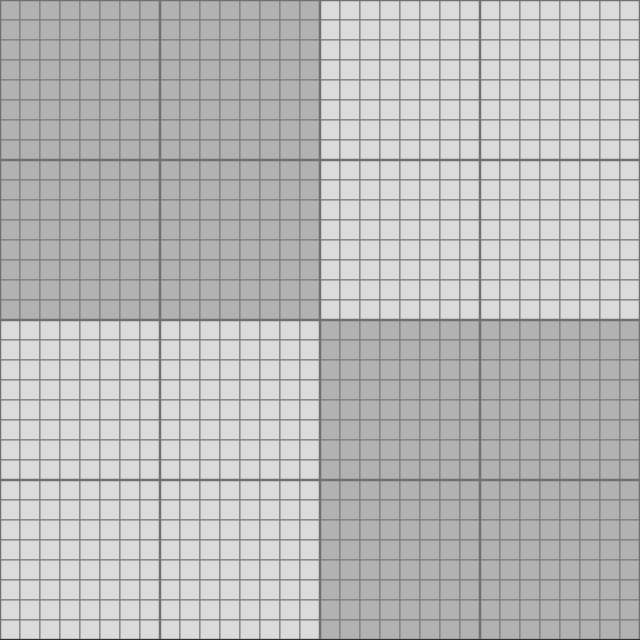
This pattern is drawn by a WebGL 1 fragment shader. Its source:

```glsl
precision highp float;
// Draws a two-tone grey checkerboard overlaid with a fine and a coarse ruled grid.

uniform vec2 u_resolution;

const float CHECKS = 2.0;            // checker squares per side
const float MAJOR_CELLS = 4.0;       // coarse cells per side
const float MINOR_CELLS = 32.0;      // fine cells per side
const float MAJOR_WIDTH = 0.0039;
const float MINOR_WIDTH = 0.00225;
const vec2 MINOR_SHIFT = vec2(-0.00025, 0.00025);
const float BASE_WIDTH = 0.0015;     // dark rule along the bottom edge

const vec3 LIGHT_TONE = vec3(0.86);
const vec3 DARK_TONE = vec3(0.70);
const vec3 MINOR_COLOR = vec3(0.50);
const vec3 MAJOR_COLOR = vec3(0.44);
const vec3 BASE_COLOR = vec3(0.18);

// Share of a pixel covered, per axis, by a line centred at distance zero.
vec2 lineCoverage(vec2 dist, float width, vec2 pixel) {
  vec2 halfWidth = vec2(0.5 * width);
  vec2 upper = min(dist + 0.5 * pixel, halfWidth);
  vec2 lower = max(dist - 0.5 * pixel, -halfWidth);
  return max(upper - lower, 0.0) / pixel;
}

// Combined coverage of the vertical and horizontal lines of a square grid.
float gridCoverage(vec2 p, float cells, float width, vec2 pixel) {
  vec2 dist = (fract(p * cells + 0.5) - 0.5) / cells;
  vec2 cover = lineCoverage(dist, width, pixel);
  return 1.0 - (1.0 - cover.x) * (1.0 - cover.y);
}

// Checker tone; its edges lie hidden beneath the coarse lines.
vec3 checkerTone(vec2 p) {
  vec2 square = floor(p * CHECKS);
  return mix(LIGHT_TONE, DARK_TONE, mod(square.x + square.y, 2.0));
}

void main() {
  vec2 pixel = 1.0 / u_resolution;
  vec2 uv = gl_FragCoord.xy * pixel;

  vec3 color = checkerTone(uv);

  // Fine grid below, coarse grid above
  float minorGrid = gridCoverage(uv - MINOR_SHIFT, MINOR_CELLS, MINOR_WIDTH, pixel);
  float majorGrid = gridCoverage(uv, MAJOR_CELLS, MAJOR_WIDTH, pixel);
  color = mix(color, MINOR_COLOR, minorGrid);
  color = mix(color, MAJOR_COLOR, majorGrid);

  // Bottom rule
  float baseRule = clamp((BASE_WIDTH - uv.y) / pixel.y + 0.5, 0.0, 1.0);
  color = mix(color, BASE_COLOR, baseRule);

  gl_FragColor = vec4(color, 1.0);
}
```
